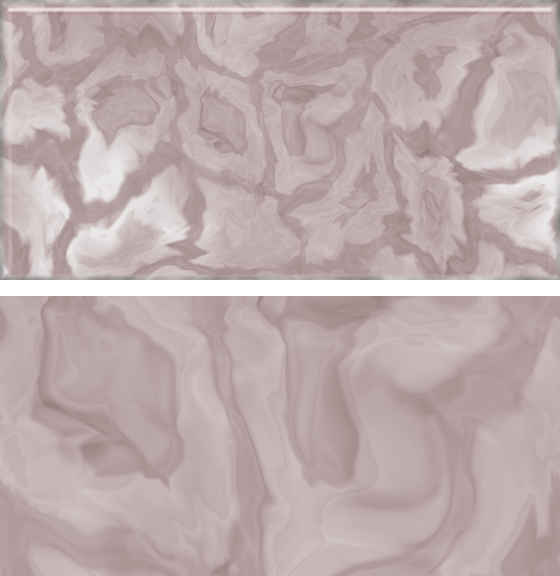
Top: the whole. Bottom: its middle third, enlarged.
Reproduce this texture procedurally as a Shadertoy shader.

```glsl
#define CELL_SCALE vec2(2.9, 2.3)
#define POCKET_SCALE 6.0
#define FLAKE_SCALE 26.0
#define SWIRL 0.042
#define LUMPS 0.50
#define VEIN_WIDTH 0.21
#define VEIN_DEPTH 0.27
#define MILK 0.45
#define DEEP_ROSE vec3(0.59, 0.495, 0.495)
#define MID_ROSE vec3(0.755, 0.685, 0.685)
#define PALE vec3(0.90, 0.885, 0.885)

const mat2 TURN = mat2(0.8, 0.6, -0.6, 0.8);

vec2 hash2(vec2 p) {
    p = vec2(dot(p, vec2(127.1, 311.7)), dot(p, vec2(269.5, 183.3)));
    return fract(sin(p) * 43758.55);
}

// Cellular noise: nearest distance, gap to the second nearest, cell value
vec3 cells(vec2 p) {
    vec2 base = floor(p);
    float near = 9.0, second = 9.0, id = 0.0;
    for (int y = -1; y <= 1; y++)
    for (int x = -1; x <= 1; x++) {
        vec2 cell = base + vec2(x, y);
        vec2 seed = hash2(cell);
        float d = length(cell + 0.1 + 0.8 * seed - p);
        if (d < near) {
            second = near;
            near = d;
            id = fract(seed.x * 7.3 + seed.y * 3.1);
        } else {
            second = min(second, d);
        }
    }
    return vec3(near, second - near, id);
}

// Layered sines, roughly -1 to 1
float waves(vec2 p) {
    float sum = 0.0, amp = 0.5;
    for (int i = 0; i < 5; i++) {
        p = TURN * p * 1.7 + 1.3;
        sum += amp * sin(p.x + 1.5 * sin(p.y));
        amp *= 0.6;
    }
    return sum;
}

// Fluid domain warp
vec2 swirl(vec2 p) {
    float amp = SWIRL, freq = 6.0;
    mat2 turn = TURN;
    for (int i = 0; i < 6; i++) {
        vec2 q = turn * p * freq + float(i) * vec2(1.7, 2.3);
        p += amp * sin(q.yx + 0.8 * sin(q));
        turn *= TURN;
        freq *= 1.8;
        amp *= 0.6;
    }
    return p;
}

// Rounded lumps of falling size, centered near zero
float billow(vec2 p) {
    float sum = 0.0, amp = 0.55;
    for (int i = 0; i < 3; i++) {
        sum += amp * (0.45 - cells(p).x);
        p = TURN * p * 2.1 + 5.0;
        amp *= 0.55;
    }
    return sum;
}

// Agate layers: slow rise, then a crisp drop
float layers(float x) {
    float s = fract(x);
    return s * smoothstep(1.0, 0.88, s) - 0.45;
}

float marbleTone(vec2 p) {
    vec2 q = swirl(p);
    float cloud = waves(q * 2.2);
    float lumps = billow(q * 7.0);
    float milkPatch = smoothstep(-0.45, 0.55, waves(p * 1.5 + 4.0));

    // Large stones with scalloped seams and milky inner bands
    vec3 stone = cells(q * CELL_SCALE + 3.0);
    float depth = stone.y + LUMPS * lumps * smoothstep(0.0, 0.18, stone.y);
    float seam = smoothstep(VEIN_WIDTH, 0.0, depth);
    float seamLine = smoothstep(0.05, 0.0, abs(depth - 0.09));
    float band = smoothstep(0.10, 0.24, depth) * smoothstep(0.66, 0.28, depth);
    float core = smoothstep(0.48, 0.53, depth) * step(0.35, stone.z);
    float coreRim = core * smoothstep(0.70, 0.53, depth);

    // Small ringed pockets
    vec3 pocket = cells(q * POCKET_SCALE + 9.0);
    float chosen = step(0.72, pocket.z) * smoothstep(0.0, 0.12, pocket.y);
    float radius = pocket.x + 0.5 * lumps;
    float ring = chosen * smoothstep(0.10, 0.0, abs(radius - 0.25));
    float fill = chosen * smoothstep(0.28, 0.20, radius);

    // Fine layers, flakes and wisps
    float agate = layers(3.2 * depth + 1.6 * cloud + 1.5 * lumps);
    vec3 flake = cells(q * FLAKE_SCALE);
    float grain = (flake.z - 0.5) * smoothstep(0.0, 0.2, flake.y);
    float wisp = smoothstep(0.12, 0.0, abs(waves(q * 5.0 + 7.0)));

    float tone = 0.475 + 0.13 * cloud + 0.08 * (stone.z - 0.5);
    tone += MILK * band * milkPatch * (0.75 + 0.4 * cloud);
    tone -= VEIN_DEPTH * seam * (0.75 + 0.35 * cloud) + 0.09 * seamLine;
    tone -= 0.10 * core + 0.15 * coreRim;
    tone -= 0.13 * ring + 0.06 * fill;
    return tone + 0.11 * agate + 0.06 * grain + 0.07 * wisp + 0.16 * lumps;
}

float line(float d, float center, float width) {
    return smoothstep(width, 0.0, abs(d - center));
}

void mainImage(out vec4 fragColor, in vec2 fragCoord) {
    vec2 p = fragCoord / iResolution.y;
    vec2 size = vec2(iResolution.x / iResolution.y, 1.0);
    float tone = marbleTone(p);
    vec3 color = mix(DEEP_ROSE, MID_ROSE, clamp(tone * 2.0, 0.0, 1.0));
    color = mix(color, PALE, clamp(tone * 2.0 - 1.0, 0.0, 1.1));

    // Thin grey bevel, darker toward the corners
    vec2 inset = min(p, size - p);
    float edge = min(inset.x, inset.y);
    float bevel = smoothstep(0.026, 0.0, edge);
    float corner = smoothstep(0.14, 0.0, length(inset));
    float grey = 0.66 + 0.18 * waves(p * 9.0) - 0.16 * corner;
    color = mix(color, vec3(grey, grey * 0.98, grey * 0.98), 0.8 * bevel);

    // Glossy rim lines
    float spanX = smoothstep(0.02, 0.04, inset.x);
    float spanY = smoothstep(0.02, 0.04, inset.y);
    float top = size.y - p.y;
    float gloss = 0.85 * spanX * line(top, 0.034, 0.013);
    gloss += 0.22 * spanY * line(p.x, 0.036, 0.012);
    gloss += 0.12 * spanX * line(p.y, 0.016, 0.006);
    gloss += 0.12 * spanY * line(size.x - p.x, 0.036, 0.007);
    color = mix(color, vec3(0.97, 0.92, 0.92), min(gloss, 0.9));
    color -= vec3(0.03, 0.07, 0.07) * spanX * line(top, 0.048, 0.006);

    fragColor = vec4(color, 1.0);
}
```
